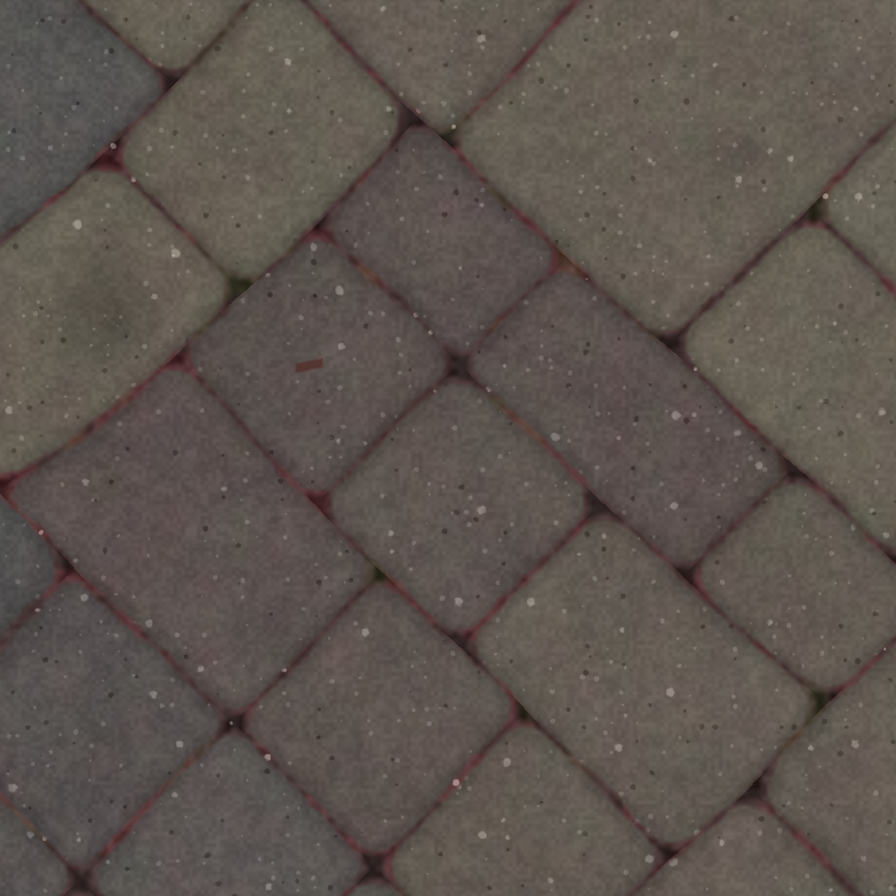
Reproduce this texture procedurally as a three.js fragment shader.

```glsl
varying vec2 vUv;

float hash(vec2 p) {
  p = fract(p * vec2(123.34, 345.45));
  p += dot(p, p + 34.23);
  return fract(p.x * p.y);
}

float noise(vec2 p) {
  vec2 i = floor(p), f = fract(p);
  f = f * f * (3.0 - 2.0 * f);
  return mix(mix(hash(i), hash(i + vec2(1.0, 0.0)), f.x),
             mix(hash(i + vec2(0.0, 1.0)), hash(i + 1.0), f.x), f.y);
}

float fbm(vec2 p) {
  float sum = 0.0, gain = 0.5;
  for (int i = 0; i < 4; i++) {
    sum += gain * noise(p);
    p = p * 2.03 + 7.1;
    gain *= 0.5;
  }
  return sum;
}

// Narrow a span to the side of the joint that holds x
void cut(inout vec2 span, float x, float joint) {
  if (x < joint) span.y = min(span.y, joint);
  else span.x = max(span.x, joint);
}

// Split the diagonal plane into stones: spans along and across the rows
void layStones(vec2 p, out vec2 along, out vec2 across) {
  along = vec2(-0.6, 2.6);
  across = vec2(-1.5, 1.5);
  cut(across, p.y, 0.349);
  if (p.y > 0.349) {
    cut(along, p.x, 0.647);
    cut(along, p.x, 1.13);
    if (p.x > 1.13) cut(across, p.y, 0.667);
    if (p.x > 1.13 && p.y < 0.667) cut(along, p.x, 1.637);
    return;
  }
  cut(across, p.y, -0.547);
  if (p.y > -0.547) cut(along, p.x, 0.6);
  if (p.y > -0.547 && p.x < 0.6) {
    cut(along, p.x, 0.285);
    cut(across, p.y, p.x < 0.285 ? 0.108 : -0.052);
    return;
  }
  cut(along, p.x, 1.71);
  if (p.x > 1.71) {
    cut(across, p.y, -0.052);
    return;
  }
  cut(across, p.y, 0.108);
  cut(across, p.y, -0.208);
  cut(across, p.y, -0.885);
  vec3 joints = p.y > 0.108 ? vec3(0.6, 0.92, 1.406)
              : p.y > -0.208 ? vec3(0.6, 0.92, 1.24)
              : p.y > -0.547 ? vec3(0.6, 1.065, 1.384) : vec3(0.73, 1.065, 1.384);
  cut(along, p.x, joints.x);
  cut(along, p.x, joints.y);
  cut(along, p.x, joints.z);
}

// Scattered round flecks, one chance per cell
float flecks(vec2 uv, float cells, float chance) {
  vec2 p = uv * cells, id = floor(p);
  vec2 center = 0.25 + 0.5 * vec2(hash(id + 3.7), hash(id + 9.2));
  float radius = 0.06 + 0.13 * hash(id + 5.3);
  float dist = length(fract(p) - center) + 0.08 * (noise(p * 9.0) - 0.5);
  return step(hash(id + 1.9), chance) * smoothstep(radius + 0.06, radius - 0.06, dist);
}

void main() {
  // Diagonal axes, bent a little as if laid by hand
  vec2 p = vec2(vUv.x + 1.0 - vUv.y, vUv.x + vUv.y - 1.0);
  p += vec2(-0.12 * min(p.y + 0.13, 0.0) * smoothstep(0.78, 0.52, p.x),
            -0.025 * (p.x - 0.9) * smoothstep(-0.2, 0.1, p.y));
  p += 0.016 * (vec2(noise(vUv * 9.0), noise(vUv * 9.0 + 40.0)) - 0.5);

  vec2 along, across;
  layStones(p, along, across);
  vec2 center = 0.5 * vec2(along.x + along.y, across.x + across.y);
  vec2 halfSize = 0.5 * vec2(along.y - along.x, across.y - across.x);
  float id = hash(center * 7.0 + 2.0);

  // Rounded stone with a worn outline
  float radius = 0.028 + 0.018 * id;
  vec2 q = (abs(p - center) - halfSize) * 0.7071 + radius;
  float edge = length(max(q, 0.0)) + min(max(q.x, q.y), 0.0) - radius + 0.0025;
  edge += 0.008 * (fbm(vUv * 45.0) - 0.5);

  // Stone tones: olive outside, mauve in the middle, grey to the left
  float olive = center.y > 0.349 || (center.x < 0.6 && center.y > -0.547)
              ? 0.9 : 0.15 + 0.5 * smoothstep(1.1, 1.5, center.x);
  vec3 stone = mix(vec3(0.355, 0.316, 0.306), vec3(0.405, 0.378, 0.335),
                   clamp(olive + 0.3 * (id - 0.5), 0.0, 1.0));
  float grey = center.x < 0.285 && center.y < 0.108 ? 0.85 : center.y < -0.547 ? 0.5 : 0.0;
  stone = mix(stone, vec3(0.325, 0.322, 0.318), grey);

  // Mottling, grain and soft stains
  stone *= 0.93 + 0.15 * fbm(vUv * 11.0 + id * 20.0);
  stone += 0.035 * (noise(vUv * 75.0) - 0.5) * vec3(1.0, 0.95, 0.9);
  stone += 0.055 * (noise(vUv * 230.0) - 0.5);
  stone.rg += 0.018 * (vec2(noise(vUv * 26.0), noise(vUv * 26.0 + 60.0)) - 0.5);
  float stain = smoothstep(0.09, 0.0, length(vUv - vec2(0.11, 0.66)))
              + 0.7 * smoothstep(0.07, 0.0, length(vUv - vec2(0.81, 0.82)));
  stone *= 1.0 - 0.16 * stain * (0.5 + noise(vUv * 30.0));

  // Pale grit and dark pits
  stone += 0.10 * flecks(vUv, 64.0, 0.16) + 0.17 * flecks(vUv + 0.37, 38.0, 0.05);
  stone -= 0.10 * flecks(vUv + 0.71, 56.0, 0.09);

  // Small red chip
  vec2 chip = vUv - vec2(0.345, 0.592);
  chip.y -= 0.2 * chip.x;
  float chipMask = smoothstep(0.002, -0.002, max(abs(chip.x) - 0.015, abs(chip.y) - 0.005));
  stone = mix(stone, vec3(0.32, 0.19, 0.17), 0.85 * chipMask);

  // Dirt on the shoulders, then soil in the joints
  stone *= 1.0 - 0.13 * smoothstep(-0.022, 0.0, edge);
  vec3 soil = mix(vec3(0.285, 0.215, 0.21), vec3(0.16, 0.12, 0.115), smoothstep(0.0, 0.011, edge));
  soil += vec3(0.07, 0.0, 0.015) * smoothstep(0.5, 0.8, noise(vUv * 34.0));
  soil += vec3(0.01, 0.045, 0.0) * smoothstep(0.65, 0.9, noise(vUv * 22.0 + 15.0));
  soil += 0.09 * (noise(vUv * 130.0) - 0.5);
  soil += 0.3 * flecks(vUv + 0.13, 48.0, 0.06);

  vec3 color = mix(stone, soil, smoothstep(-0.005, 0.0025, edge));
  gl_FragColor = vec4(color, 1.0);
}
```
